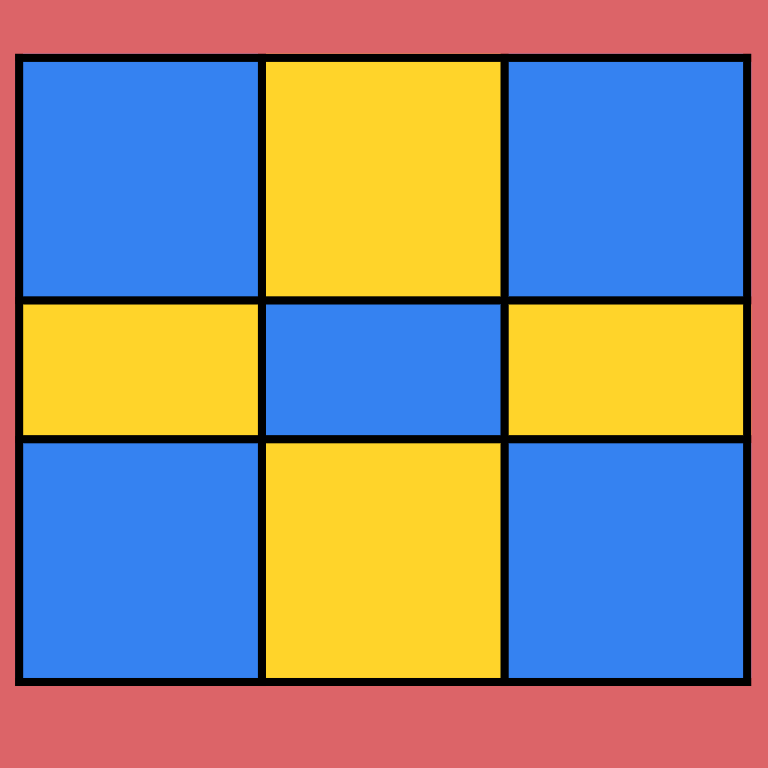
Give the GLSL for this pattern, as a WebGL 1 fragment shader.

```glsl
precision highp float;
// A three by three checker of blue and yellow panes on a coral ground.
// Black bars of even width frame the panes; the middle row is shorter.
// Folding space about the grid centre gives all bars from two distances.

uniform vec2 u_resolution;

const vec3 CORAL = vec3(0.862, 0.392, 0.408);
const vec3 BLUE = vec3(0.208, 0.510, 0.945);
const vec3 YELLOW = vec3(1.0, 0.831, 0.165);
const vec3 BLACK = vec3(0.0);

const vec2 GRID_CENTER = vec2(0.4990, 0.5184);
const vec2 INNER_BAR = vec2(0.1580, 0.0904);
const vec2 OUTER_BAR = vec2(0.4740, 0.4064);
const float BAR_HALF_WIDTH = 0.0053;

// Signed distance to a box centred on the origin
float boxDistance(vec2 p, vec2 halfSize) {
  vec2 d = abs(p) - halfSize;
  return length(max(d, 0.0)) + min(max(d.x, d.y), 0.0);
}

// Coverage of a shape, smoothed over one pixel
float coverage(float dist, float pixel) {
  return 1.0 - smoothstep(-0.5 * pixel, 0.5 * pixel, dist);
}

// Distance to the nearest bar on either axis
float barDistance(vec2 p, vec2 inner, vec2 outer, float halfWidth) {
  vec2 folded = abs(p);
  vec2 d = min(abs(folded - inner), abs(folded - outer));
  return min(d.x, d.y) - halfWidth;
}

// Blue where both axes are inside, or both outside, the central band
vec3 paneColor(vec2 p, vec2 inner, vec3 even, vec3 odd) {
  vec2 outside = step(inner, abs(p));
  return mix(even, odd, abs(outside.x - outside.y));
}

void main() {
  vec2 p = gl_FragCoord.xy / u_resolution - GRID_CENTER;
  float pixel = 1.0 / min(u_resolution.x, u_resolution.y);

  // Panes, then bars, then the ground outside the frame
  vec3 panes = paneColor(p, INNER_BAR, BLUE, YELLOW);
  float bars = barDistance(p, INNER_BAR, OUTER_BAR, BAR_HALF_WIDTH);
  vec3 grid = mix(panes, BLACK, coverage(bars, pixel));
  float frame = boxDistance(p, OUTER_BAR + BAR_HALF_WIDTH);
  gl_FragColor = vec4(mix(CORAL, grid, coverage(frame, pixel)), 1.0);
}
```
